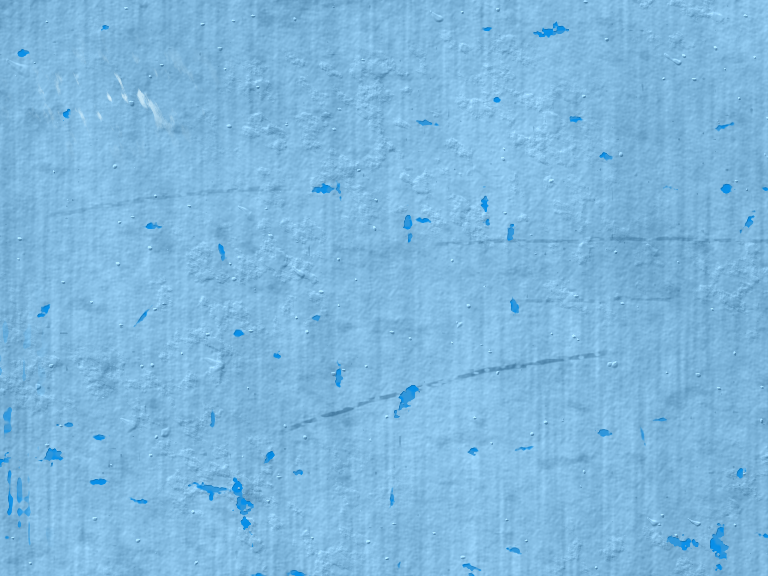
Reproduce this texture procedurally as a Shadertoy shader.

```glsl
// Weathered pale blue paint: a brushed, bumpy coat lit from the upper left,
// with dried drips, faint dark scratches and chips baring a brighter blue.
// Relief is a height field shaded by its slope; chips and drips fill hashed cells.

#define PAINT_LIGHT vec3(0.535, 0.757, 0.907)
#define PAINT_MID   vec3(0.46, 0.68, 0.83)
#define CHIP_BRIGHT vec3(0.03, 0.56, 0.91)
#define CHIP_WORN   vec3(0.19, 0.59, 0.86)
#define CHIP_DARK   vec3(0.06, 0.40, 0.64)
#define RELIEF_GAIN 1.5
#define RELIEF_STEP 0.0026
#define LIGHT_DIR   vec2(-0.5, 0.85)
#define BIG_CHIPS   0.55
#define SMALL_CHIPS 0.38
#define GRIME       1.0

float hash(vec2 p) {
    return fract(sin(dot(p, vec2(127.1, 311.7))) * 43758.5453);
}

float noise(vec2 p) {
    vec2 i = floor(p), f = fract(p);
    f = f * f * (3.0 - 2.0 * f);
    return mix(mix(hash(i), hash(i + vec2(1, 0)), f.x),
               mix(hash(i + vec2(0, 1)), hash(i + vec2(1, 1)), f.x), f.y);
}

float fbm(vec2 p) {
    float sum = 0.0, amp = 0.5;
    for (int i = 0; i < 5; i++) {
        sum += amp * noise(p);
        p = mat2(1.6, 1.2, -1.2, 1.6) * p + 7.3;
        amp *= 0.5;
    }
    return sum;
}

// Domes with an optional tapering trail, one per chosen cell
float drops(vec2 p, float cells, float chance, float radius, float trail) {
    float height = 0.0;
    vec2 home = floor(p * cells);
    for (int k = 0; k < 9; k++) {
        vec2 id = home + vec2(k % 3, k / 3) - 1.0;
        if (hash(id + cells) > chance) continue;
        vec2 q = p - (id + vec2(hash(id + 3.1), hash(id + 8.7))) / cells;
        float r = radius * mix(0.4, 1.0, hash(id + 5.3));
        vec2 tail = trail * vec2(-0.8, 0.6) * hash(id + 9.2) + vec2(0.0, 0.0005);
        float along = clamp(dot(q, tail) / dot(tail, tail), 0.0, 1.0);
        r *= mix(1.0, 0.3, along);
        q += 0.008 * (vec2(noise(p * 60.0), noise(p * 60.0 + 31.0)) - 0.5);
        height = max(height, smoothstep(r, 0.3 * r, length(q - tail * along)) * mix(1.0, 0.4, along));
    }
    return height;
}

// Brush lines, lumps, grain, pimples and drips
float paintHeight(vec2 p) {
    float brushed = smoothstep(0.3, 0.7, noise(p * vec2(4.0, 3.0) + 2.0));
    float h = mix(0.4, 1.2, brushed) * noise(p * vec2(150.0, 11.0));
    mat2 turn = mat2(0.8, 0.6, -0.6, 0.8);
    h += 0.8 * noise(turn * p * 115.0) + 0.6 * noise(turn * p * 240.0 + 5.0);
    float patchy = smoothstep(0.45, 0.75, noise(p * 6.0 + 13.0));
    h += 2.2 * patchy * smoothstep(0.5, 0.75, fbm(turn * p * vec2(34.0, 42.0)));
    h += 2.0 * drops(p, 19.0, 0.35, 0.0055, 0.0);
    return h + 2.3 * drops(p, 7.0, 0.3, 0.013, 0.03);
}

// Ragged tapered flakes, one per chosen cell, thicker low and to the left
float flakes(vec2 p, float cells, float chance, vec2 size, float soft) {
    float cover = 0.0;
    vec2 home = floor(p * cells);
    float ragged = 1.3 * (noise(p * 80.0) - 0.5) + 1.1 * (noise(p * 210.0) - 0.5);
    for (int k = 0; k < 9; k++) {
        vec2 id = home + vec2(k % 3, k / 3) - 1.0;
        vec2 centre = (id + vec2(hash(id + 1.7), hash(id + 6.1))) / cells;
        float wear = mix(1.3, 0.35, smoothstep(0.1, 0.75, centre.y + 0.12 * centre.x));
        if (hash(id + cells) > chance * wear) continue;
        float turn = hash(id + 4.4);
        float angle = turn < 0.55 ? turn - 0.28 : 0.8 + 2.4 * (turn - 0.55);
        float c = cos(angle), s = sin(angle);
        vec2 q = mat2(c, -s, s, c) * (p - centre);
        vec2 r = size * mix(vec2(0.45), vec2(1.0), vec2(hash(id + 2.9), hash(id + 7.5)));
        q = abs(q) / r;
        float d = (mix(length(q), q.x + q.y, 0.4) - 1.0 + ragged) * r.y;
        cover = max(cover, smoothstep(soft, -soft, d));
    }
    return cover;
}

float chips(vec2 p, float soft) {
    float cover = flakes(p, 5.0, BIG_CHIPS, vec2(0.045, 0.0125), soft);
    cover = max(cover, flakes(p + 3.0 / 14.0, 14.0, SMALL_CHIPS, vec2(0.016, 0.0065), soft));
    float corner = smoothstep(0.1, 0.0, p.x) * smoothstep(0.55, 0.1, p.y);
    float streak = noise(p * vec2(120.0, 14.0)) + 0.5 * noise(p * 90.0);
    return max(cover, smoothstep(1.0, 1.12, streak) * corner);
}

// Broken dark arc from a to b
float scratch(vec2 p, vec2 a, vec2 b, float bend, float width) {
    float x = (p.x - a.x) / (b.x - a.x);
    float y = mix(a.y, b.y, x) + bend * 4.0 * x * (1.0 - x) + 0.006 * (noise(p * 25.0) - 0.5);
    float span = smoothstep(0.0, 0.12, x) * smoothstep(1.0, 0.85, x);
    float broken = smoothstep(0.15, 0.6, noise(p * vec2(110.0, 190.0)));
    return span * broken * smoothstep(width, 0.3 * width, abs(p.y - y));
}

void mainImage(out vec4 fragColor, in vec2 fragCoord) {
    vec2 p = fragCoord / iResolution.y;
    float soft = 0.9 / iResolution.y;
    vec2 fromCentre = p - vec2(0.62, 0.56);

    // Shade: 0 is light paint, 1 is mid paint
    float shade = 0.12 + 1.0 * dot(fromCentre, fromCentre);
    shade += 0.5 * smoothstep(0.12, 0.0, p.x);
    shade += 2.1 * (fbm(p * 3.5) - 0.48) + 1.3 * (fbm(p * vec2(55.0, 40.0)) - 0.48);
    shade += 0.8 * (noise(p * vec2(140.0, 5.0)) - 0.5);
    float slope = paintHeight(p + RELIEF_STEP * LIGHT_DIR) - paintHeight(p);
    shade += RELIEF_GAIN * slope;

    // Scratches, grime and dark specks
    float marks = 2.2 * scratch(p, vec2(0.46, 0.24), vec2(1.09, 0.39), 0.025, 0.006);
    marks += 1.3 * scratch(p, vec2(0.72, 0.575), vec2(1.4, 0.58), 0.006, 0.005);
    marks += scratch(p, vec2(0.06, 0.62), vec2(0.55, 0.675), 0.012, 0.006);
    marks += scratch(p, vec2(0.86, 0.48), vec2(1.2, 0.485), -0.004, 0.005);
    marks += 0.9 * smoothstep(0.62, 0.8, fbm(p * vec2(18.0, 30.0) + 5.0));
    marks += 2.0 * smoothstep(0.92, 1.0, noise(p * 95.0 + 17.0)) * noise(p * 9.0);
    shade = clamp(shade + GRIME * marks, -2.2, 3.4);
    vec3 color = mix(PAINT_LIGHT, PAINT_MID, shade);

    // Glossy flecks
    vec2 g = (p - vec2(0.19, 0.83)) / vec2(0.13, 0.06);
    float gloss = smoothstep(0.55, 0.75, fbm(vec2(p.x * 70.0 + p.y * 25.0, p.y * 30.0)));
    color = mix(color, vec3(0.86, 0.96, 1.0), 0.9 * gloss * exp(-dot(g, g)));

    // Bare chips with a shadowed upper rim
    float chip = chips(p, soft);
    float rim = clamp(chip - chips(p + 0.002 * LIGHT_DIR, soft), 0.0, 1.0);
    vec3 bare = mix(CHIP_BRIGHT, CHIP_WORN, smoothstep(0.4, 0.65, noise(p * 85.0 + 9.0)));
    bare = mix(bare, CHIP_DARK, 0.6 * rim) - 0.02 * slope;
    fragColor = vec4(clamp(mix(color, bare, chip), 0.0, 1.0), 1.0);
}
```
